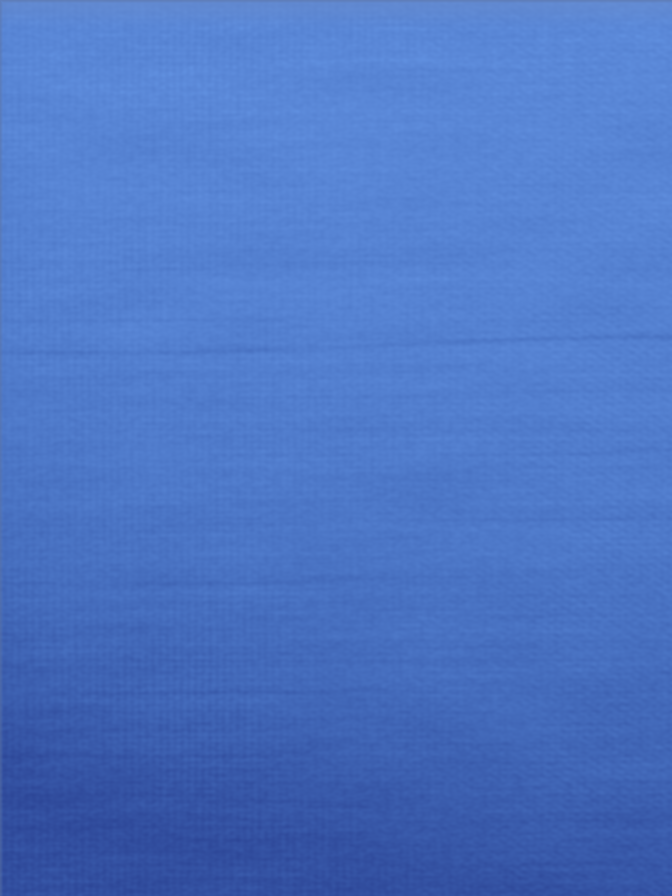
Give the GLSL for this texture, as a WebGL 2 fragment shader.

```glsl
#version 300 es
precision highp float;
// Softly lit blue woven cloth with faint threads, horizontal slubs and shallow creases.

#define DARK_DYE vec3(0.190, 0.298, 0.615)
#define LIGHT_DYE vec3(0.356, 0.535, 0.848)
#define EDGE_GREY vec3(0.36, 0.45, 0.64)
#define SIDE_SHADE 0.19
#define STREAK_DEPTH 0.13
#define MOTTLE_DEPTH 0.06
#define THREAD_PITCH 0.0105
#define THREAD_DEPTH 0.046
#define GRAIN_DEPTH 0.13
#define CREASE_COUNT 9
#define CREASE_DEPTH 0.13
#define EDGE_WIDTH 0.0028

uniform vec2 u_resolution;
out vec4 fragColor;

float hash(float n) {
    return fract(sin(n * 91.73) * 4375.85);
}

vec2 gradient(vec2 cell) {
    vec3 q = fract(cell.xyx * vec3(0.1031, 0.1030, 0.0973));
    q += dot(q, q.yzx + 33.33);
    float angle = 6.2832 * fract((q.x + q.y) * q.z);
    return vec2(cos(angle), sin(angle));
}

// Gradient noise, roughly -0.7 to 0.7
float noise(vec2 p) {
    vec2 i = floor(p), f = fract(p);
    vec2 w = f * f * f * (f * (f * 6.0 - 15.0) + 10.0);
    vec2 e = vec2(1.0, 0.0);
    float low = mix(dot(gradient(i), f), dot(gradient(i + e), f - e), w.x);
    float high = mix(dot(gradient(i + e.yx), f - e.yx), dot(gradient(i + 1.0), f - 1.0), w.x);
    return mix(low, high, w.y);
}

// Overall light: bright above, falling off below and to the left, with a soft floor
float lighting(vec2 uv) {
    float h = uv.y + SIDE_SHADE * (uv.x - 0.5) * (1.0 - uv.y);
    float level = 1.20 * (1.0 - exp(-2.4 * h)) - 0.10;
    level -= 0.08 * exp(-uv.x * 14.0) * (1.0 - 0.5 * uv.y);
    level -= 0.06 * smoothstep(0.8, 1.0, uv.x) * (1.0 - uv.y);
    return 0.5 * (level + sqrt(level * level + 0.008));
}

// Long weft irregularities, rising slightly to the right
float streaks(vec2 p) {
    p.y -= 0.018 * p.x + 0.006 * noise(p * 2.5);
    return 0.36 * noise(p * vec2(1.3, 17.0))
         + 0.50 * noise(p * vec2(2.6, 46.0) + 17.0)
         + 0.50 * noise(p * vec2(7.0, 110.0) + 41.0);
}

// Warp, weft and a weak twill diagonal towards the right
float threads(vec2 p) {
    vec2 q = p + 0.0016 * vec2(noise(p * 11.0), noise(p * 13.0 + 7.0));
    vec2 phase = 6.2832 * q / THREAD_PITCH;
    float patchy = 0.65 + 0.6 * noise(p * 5.0 + 3.0);
    float warp = sin(phase.x) * mix(0.8, 0.3, smoothstep(0.2, 0.8, p.x));
    float weft = 0.45 * sin(phase.y * 1.1);
    float twill = 0.6 * sin(phase.x * 0.55 + phase.y * 0.85) * smoothstep(0.4, 0.9, p.x);
    float resolved = 1.0 - smoothstep(1.8, 3.0, 6.2832 / (THREAD_PITCH * u_resolution.x));
    return (warp + weft + twill) * patchy * resolved;
}

// Short flecks of uneven yarn at two sizes
float grain(vec2 p) {
    return 0.7 * noise(p * vec2(55.0, 115.0)) + 0.6 * noise(p * vec2(120.0, 170.0) + 29.0);
}

// A thin shadow with a soft lit band beneath it
float creaseProfile(float d, float width) {
    float shadow = exp(-d * d / (width * width));
    float b = (d + 3.5 * width) / (3.0 * width);
    return 0.35 * exp(-b * b) - shadow;
}

float creases(vec2 p) {
    // Main fold across the whole cloth, deepest on the right
    float fold = 0.808 + 0.024 * smoothstep(0.15, 1.0, p.x) + 0.003 * noise(vec2(p.x * 5.0, 2.0));
    float depth = 0.8 + 0.6 * smoothstep(0.5, 0.7, p.x) + 0.6 * noise(vec2(p.x * 4.0, 9.0));
    float sum = creaseProfile(p.y - fold, 0.0045) * depth;
    // Shorter scattered folds
    for (int i = 0; i < CREASE_COUNT; i++) {
        float k = float(i) + 1.0;
        float y = 0.14 + 0.82 * (k - 0.5 + 0.7 * (hash(k) - 0.5)) / float(CREASE_COUNT);
        y += 0.02 * p.x + 0.007 * noise(vec2(p.x * 3.0, k * 7.3));
        float reach = (p.x - hash(k + 20.0)) / mix(0.15, 0.35, hash(k + 40.0));
        sum += 0.6 * creaseProfile(p.y - y, mix(0.003, 0.006, hash(k + 60.0))) * exp(-reach * reach);
    }
    return sum;
}

void main() {
    vec2 uv = gl_FragCoord.xy / u_resolution;
    vec2 p = gl_FragCoord.xy / u_resolution.x;

    // Light level with cloth relief
    float level = lighting(uv);
    level += STREAK_DEPTH * streaks(p) + MOTTLE_DEPTH * noise(p * vec2(7.0, 12.0));
    level += CREASE_DEPTH * creases(p) + THREAD_DEPTH * threads(p);
    level += GRAIN_DEPTH * grain(p);

    // Dye colour, a touch cooler in the midtones
    vec3 colour = mix(DARK_DYE, LIGHT_DYE, clamp(level, -0.2, 1.15));
    colour += vec3(0.0, 0.05, 0.05) * max(level * (1.0 - level), 0.0);
    colour = mix(colour, vec3(0.40, 0.54, 0.80), 0.6 * smoothstep(0.965, 1.0, uv.y));

    // Thin greyish rim on the left and top
    float rim = min(p.x, u_resolution.y / u_resolution.x - p.y);
    colour = mix(colour, EDGE_GREY, 0.5 * (1.0 - smoothstep(0.0, EDGE_WIDTH * 2.0, rim)));
    fragColor = vec4(colour, 1.0);
}
```
